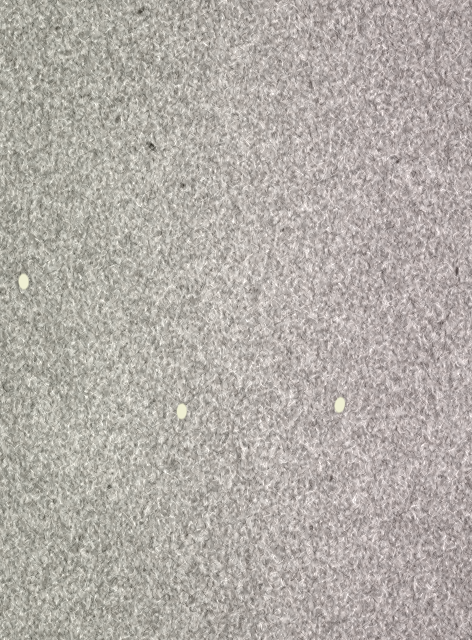
A WebGL 2 fragment shader for this texture:

```glsl
#version 300 es
precision highp float;
// Grey fibrous paper with fine upright grain, dark flecks and a few pale oval spots.

uniform vec2 u_resolution;
out vec4 fragColor;

const vec3  PAPER       = vec3(0.699, 0.679, 0.655);
const vec3  TINT_LEFT   = vec3(-0.010, 0.005, -0.010);
const vec3  TINT_RIGHT  = vec3(0.008, -0.009, 0.010);
const vec3  SPOT_COLOR  = vec3(0.94, 0.94, 0.83);
const vec2  SPOT_RADIUS = vec2(0.0080, 0.0125);
const int   SPOT_COUNT  = 3;
const int   FIBRE_LAYERS = 4;
const float FIBRE_CELLS = 108.0;  // cells per canvas height
const float FIBRE_WIDTH = 0.085;  // half width, in cells
const float FIBRE_LEAN  = 0.08;   // mean angle from upright
const float FIBRE_SPREAD = 2.3;
const float FIBRE_BEND  = 1.3;
const float FIBRE_CONTRAST = 0.125;
const float GRAIN_CONTRAST = 0.27;
const float STREAK_CONTRAST = 0.13;
const float CLUMP_CONTRAST = 0.035;
const float CLOUD_CONTRAST = 0.035;
const float SPECKLE_TINT = 0.008;
const float FLECK_CELLS = 15.0;
const float FLECK_SHARE = 0.14;
const float FLECK_CONTRAST = 0.27;
const float VIGNETTE = 0.035;

vec3 hash3(vec2 p) {
    vec3 q = fract(p.xyx * vec3(0.1031, 0.1030, 0.0973));
    q += dot(q, q.yxz + 33.33);
    return fract((q.xxy + q.yzz) * q.zyx);
}

// Smooth value noise centred on zero
float noise(vec2 p) {
    vec2 i = floor(p), f = fract(p);
    f = f * f * (3.0 - 2.0 * f);
    float low  = mix(hash3(i).x, hash3(i + vec2(1, 0)).x, f.x);
    float high = mix(hash3(i + vec2(0, 1)).x, hash3(i + vec2(1, 1)).x, f.x);
    return mix(low, high, f.y) - 0.5;
}

vec2 rotate(vec2 p, float a) {
    float c = cos(a), s = sin(a);
    return vec2(c * p.x - s * p.y, s * p.x + c * p.y);
}

// Coverage by short curved strokes, one per cell
float fibres(vec2 p, float seed, float aa) {
    vec2 cell = floor(p);
    float cover = 0.0;
    for (int y = -1; y <= 1; y++)
    for (int x = -1; x <= 1; x++) {
        vec2 id = cell + vec2(x, y);
        vec3 h = hash3(id + seed);
        vec3 k = hash3(id + seed + 57.0);
        vec2 d = rotate(p - id - h.xy, FIBRE_LEAN + (h.z - 0.5) * FIBRE_SPREAD);
        float halfLength = mix(0.12, 0.8, k.x * k.x);
        d.x += (k.z - 0.5) * FIBRE_BEND * d.y * d.y;
        d.y -= clamp(d.y, -halfLength, halfLength);
        float stroke = 1.0 - smoothstep(FIBRE_WIDTH - aa, FIBRE_WIDTH + aa, length(d));
        cover = max(cover, stroke * mix(0.5, 1.2, k.y));
    }
    return cover;
}

// Rare small dark specks
float flecks(vec2 p, float aa) {
    vec2 id = floor(p);
    vec3 h = hash3(id + 301.0), k = hash3(id + 409.0);
    vec2 d = rotate(fract(p) - mix(vec2(0.2), vec2(0.8), h.xy), (k.x - 0.5) * 2.0);
    float radius = mix(0.025, 0.06, k.y);
    float dist = length(d * vec2(1.0, mix(0.35, 1.0, k.z)));
    return step(h.z, FLECK_SHARE) * (1.0 - smoothstep(radius - aa, radius + aa, dist));
}

void main() {
    vec2 p = gl_FragCoord.xy / u_resolution.y;
    vec2 uv = gl_FragCoord.xy / u_resolution;
    float pixel = 1.0 / u_resolution.y;

    // Grain from fine to broad
    float tone = GRAIN_CONTRAST * noise(rotate(p, -0.25) * vec2(290.0, 230.0));
    tone += STREAK_CONTRAST * noise(rotate(p, 0.1) * vec2(240.0, 105.0) + 40.0);
    tone += CLUMP_CONTRAST * noise(p * vec2(62.0, 42.0) + 90.0);
    tone += CLOUD_CONTRAST * noise(p * vec2(11.0, 7.0) + 20.0);

    // Alternating light and dark fibres
    for (int i = 0; i < FIBRE_LAYERS; i++) {
        float n = float(i);
        float scale = FIBRE_CELLS * (1.0 + 0.11 * n);
        float side = i % 2 == 0 ? 1.0 : -0.9;
        tone += side * FIBRE_CONTRAST * fibres(p * scale, 71.0 * n + 13.0, 0.55 * pixel * scale);
    }
    tone -= FLECK_CONTRAST * flecks(p * FLECK_CELLS, pixel * FLECK_CELLS);

    // Soft light and a sideways shift of hue
    vec2 q = uv * 2.0 - 1.0;
    tone += VIGNETTE * (0.67 - dot(q, q));
    vec3 color = PAPER + tone + mix(TINT_LEFT, TINT_RIGHT, smoothstep(0.1, 0.9, uv.x));
    color += SPECKLE_TINT * noise(p * 130.0 + 150.0) * vec3(1.0, -0.4, -1.0);

    // Pale ovals with a faint dark rim
    for (int i = 0; i < SPOT_COUNT; i++) {
        float n = float(i);
        vec2 center = vec2(0.037 + 0.247 * n, 0.42 + 0.14 * cos(2.1 * n) + 0.008 * n);
        vec2 d = rotate(p - center, -0.05 + 0.12 * n);
        float dist = (length(d / SPOT_RADIUS) - 1.0) * SPOT_RADIUS.x;
        color -= 0.09 * exp(-max(dist, 0.0) * 350.0);
        color = mix(color, SPOT_COLOR, 1.0 - smoothstep(-pixel, pixel, dist));
    }
    fragColor = vec4(clamp(color, 0.0, 1.0), 1.0);
}
```
